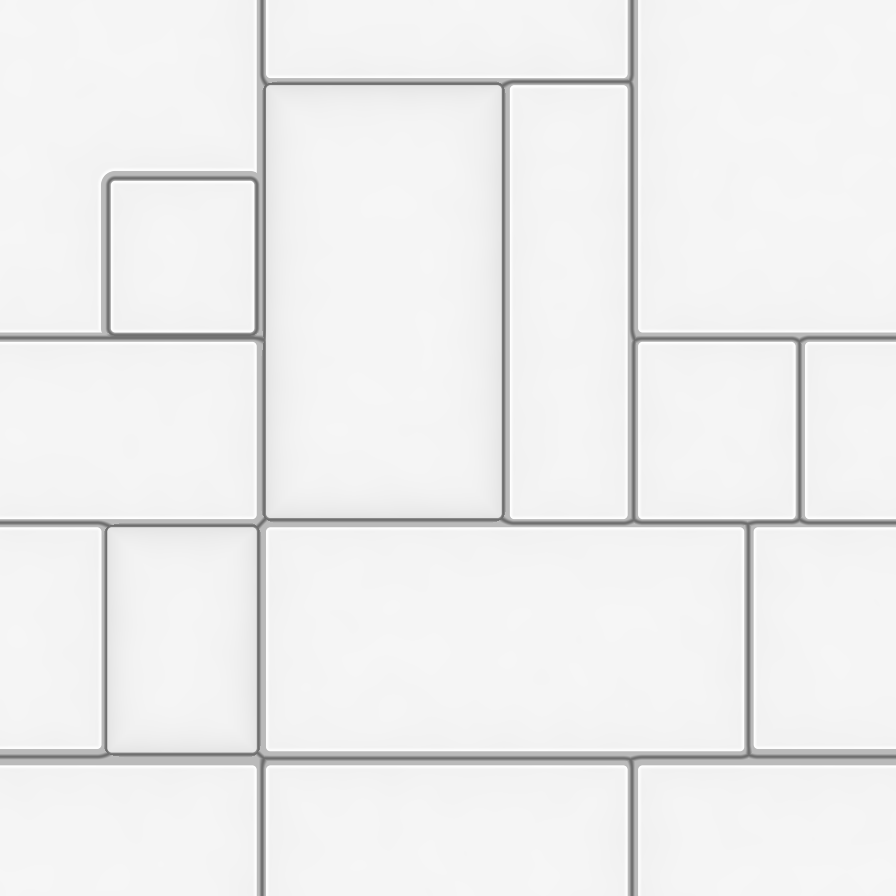
A three.js fragment shader for this pattern:

```glsl
// Pale raised panels of mixed sizes, one seamless layout per canvas.
// Each panel face is a rounded box distance on a wrapped plane; the gap between
// two faces is split by their heights into bevels that meet in a dark seam.

#define FACE 0.962
#define BEVEL 0.73
#define SEAM 0.43
#define SEAM_WIDTH 0.0038
#define CORNER 0.005
#define NOTCH_GAP 0.011
#define RIM_LIGHT 0.038
#define RIM_WIDTH 0.005
#define EDGE_SHADE 0.018
#define LOW_SHADE 0.05
#define MOTTLE 0.006
#define MOTTLE_CELLS 24.0

varying vec2 vUv;

// Nearest and second nearest panel: x is distance to its face, y its height
vec2 nearest = vec2(1e3, 1.0);
vec2 second = vec2(1e3, 1.0);

// Distance to a rounded rectangle (low corner, high corner) that wraps at 1
float panelDistance(vec2 p, vec4 r) {
  vec2 center = 0.5 * (r.xy + r.zw);
  vec2 halfSize = 0.5 * (r.zw - r.xy);
  vec2 q = abs(fract(p - center + 0.5) - 0.5) - halfSize + CORNER;
  return length(max(q, 0.0)) + min(max(q.x, q.y), 0.0) - CORNER;
}

// Ranks panels by distance over height, so taller ones claim wider bevels
void addPanel(float dist, float height) {
  vec2 panel = vec2(dist, height);
  if (dist * nearest.y < nearest.x * height) {
    second = nearest;
    nearest = panel;
  } else if (dist * second.y < second.x * height) {
    second = panel;
  }
}

void addPanel(vec2 p, vec4 rect, float height) {
  addPanel(panelDistance(p, rect), height);
}

// Gradient noise that wraps with the canvas
vec2 gradient(vec2 cell) {
  cell = mod(cell, MOTTLE_CELLS);
  float angle = 6.2832 * fract(sin(dot(cell, vec2(127.1, 311.7))) * 4375.5);
  return vec2(cos(angle), sin(angle));
}

float gradientNoise(vec2 p) {
  vec2 i = floor(p), f = fract(p);
  vec2 u = f * f * f * (f * (f * 6.0 - 15.0) + 10.0);
  vec2 e = vec2(1.0, 0.0);
  float low = mix(dot(gradient(i), f), dot(gradient(i + e), f - e), u.x);
  float high = mix(dot(gradient(i + e.yx), f - e.yx),
                   dot(gradient(i + e.xx), f - e.xx), u.x);
  return mix(low, high, u.y);
}

void layPanels(vec2 p) {
  // Large corner panel, notched around a small square
  float square = panelDistance(p, vec4(0.1237, 0.6289, 0.2839, 0.7982));
  float large = panelDistance(p, vec4(0.7122, -0.3711, 1.2865, 0.1458));
  addPanel(square, 2.0);
  addPanel(max(large, NOTCH_GAP - square), 5.5);

  // Middle column
  addPanel(p, vec4(0.2969, -0.0872, 0.7005, 0.1458), 4.0);
  addPanel(p, vec4(0.2969, 0.4219, 0.5599, 0.9049), 1.0);
  addPanel(p, vec4(0.5690, 0.4206, 0.7005, 0.9049), 4.0);

  // Side row
  addPanel(p, vec4(0.7122, 0.4206, 0.8880, 0.6185), 3.0);
  addPanel(p, vec4(0.8984, 0.4206, 1.2865, 0.6185), 4.0);

  // Lower row
  addPanel(p, vec4(0.1198, 0.1602, 0.2865, 0.4115), 1.0);
  addPanel(p, vec4(0.2969, 0.1615, 0.8307, 0.4115), 4.0);
  addPanel(p, vec4(0.8411, 0.1641, 1.1133, 0.4115), 5.0);
}

void main() {
  layPanels(vUv);
  float pixel = fwidth(vUv.x);

  // Bevels darken toward the seam
  float seamDist = (second.x * nearest.y - nearest.x * second.y)
                 / (nearest.y + second.y);
  float gap = mix(SEAM, BEVEL, smoothstep(0.0, SEAM_WIDTH, seamDist));

  // Faces: tall panels catch a bright rim, low ones lie in shade
  float depth = max(-nearest.x, 0.0);
  float tall = smoothstep(1.0, 2.0, nearest.y);
  float face = FACE - EDGE_SHADE * exp(-depth / 0.03);
  face -= LOW_SHADE * (1.0 - tall) * exp(-depth / 0.015);
  face += (RIM_LIGHT + EDGE_SHADE) * tall * (1.0 - smoothstep(0.0, RIM_WIDTH, depth));
  face += MOTTLE * gradientNoise(vUv * MOTTLE_CELLS);

  float shade = mix(face, gap, smoothstep(-0.6 * pixel, 0.6 * pixel, nearest.x));
  gl_FragColor = vec4(vec3(shade), 1.0);
}
```
